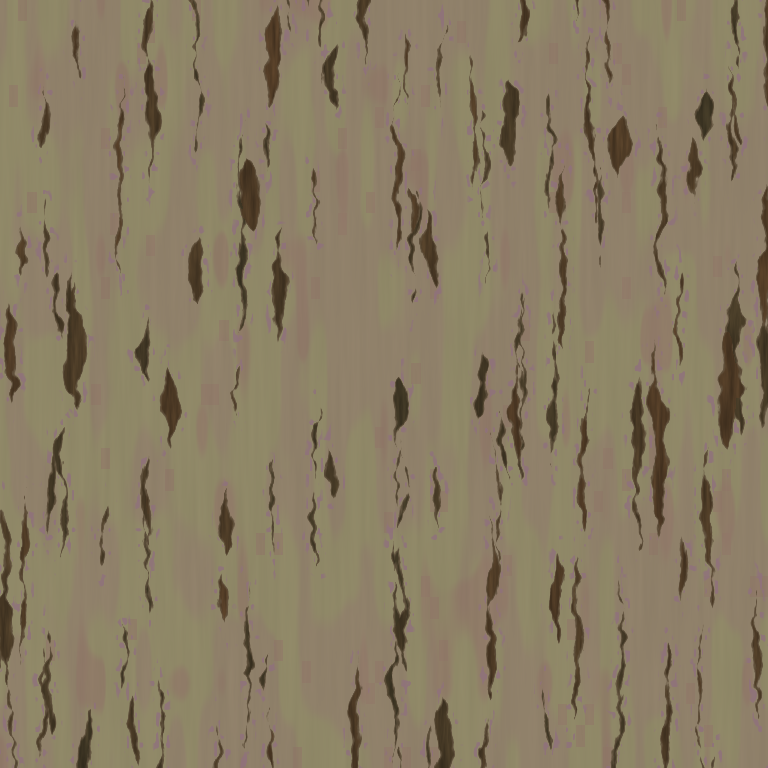
This texture is drawn by a WebGL 2 fragment shader. Its source:

```glsl
#version 300 es
precision highp float;
// Weathered tan bark with ragged, dark vertical fissures.

uniform vec2 u_resolution;
out vec4 fragColor;

const vec3 TAN = vec3(0.57, 0.51, 0.42);
const vec3 OLIVE = vec3(0.57, 0.54, 0.41);
const vec3 ROSE = vec3(0.57, 0.47, 0.41);
const vec3 MAUVE = vec3(0.56, 0.44, 0.49);
const vec3 RIM = vec3(0.39, 0.33, 0.25);
const vec3 UMBER = vec3(0.30, 0.22, 0.14);
const vec3 SOOT = vec3(0.24, 0.21, 0.14);

float hash(vec2 p) {
    vec3 q = fract(vec3(p.xyx) * 0.1031);
    q += dot(q, q.yzx + 33.33);
    return fract((q.x + q.y) * q.z);
}

float noise(vec2 p) {
    vec2 cell = floor(p);
    vec2 f = fract(p);
    f = f * f * (3.0 - 2.0 * f);
    float low = mix(hash(cell), hash(cell + vec2(1, 0)), f.x);
    float high = mix(hash(cell + vec2(0, 1)), hash(cell + vec2(1, 1)), f.x);
    return mix(low, high, f.y);
}

float fbm(vec2 p) {
    float sum = 0.0;
    float weight = 0.5;
    for (int i = 0; i < 4; i++) {
        sum += weight * noise(p);
        p = p * 2.03 + 17.0;
        weight *= 0.5;
    }
    return sum / 0.9375;
}

// Approximate signed distance to one wandering, tapered fissure.
float fissure(vec2 p, float halfWidth, float halfLength, float seed) {
    float wander = 0.014 * (noise(vec2(p.y * 20.0, seed)) - 0.5)
                 + 0.006 * (noise(vec2(p.y * 75.0, seed + 9.0)) - 0.5);
    float t = p.y / halfLength;
    float taper = pow(max(1.0 - t * t, 0.0), 0.8);
    float swell = 0.35 + 1.3 * noise(vec2(p.y * 24.0, seed + 23.0));
    float beyond = max(abs(p.y) - halfLength, 0.0);
    return abs(p.x + wander) - halfWidth * taper * swell + 0.3 * beyond;
}

// Nearest fissure in a jittered grid: x = distance, y = tint.
vec2 fissureLayer(vec2 p, vec2 cellSize, float presence, float seed) {
    vec2 home = floor(p / cellSize);
    vec2 nearest = vec2(1.0, 0.0);
    for (int j = -1; j <= 1; j++) {
        for (int i = -1; i <= 1; i++) {
            vec2 cell = home + vec2(i, j);
            vec2 key = cell + seed;
            if (hash(key + 3.0) > presence) continue;
            vec2 jitter = vec2(hash(key + 41.0), hash(key + 67.0));
            vec2 center = (cell + jitter) * cellSize;
            float girth = hash(key + 89.0);
            float halfWidth = mix(0.003, 0.012, girth * girth);
            float halfLength = mix(0.03, 0.155, pow(hash(key + 113.0), 1.6));
            float d = fissure(p - center, halfWidth, halfLength, floor(hash(key + 137.0) * 900.0));
            if (d < nearest.x) nearest = vec2(d, hash(key + 151.0));
        }
    }
    return nearest;
}

// Faint vertical fibres and blotches of the pale surface.
vec3 paleBark(vec2 p) {
    float blotch = 0.5 * noise(p * vec2(48.0, 8.0)) + 0.5 * fbm(p * vec2(11.0, 4.0));
    vec3 color = mix(TAN, OLIVE, smoothstep(0.49, 0.60, blotch));
    float blush = noise(p * vec2(38.0, 9.0) + 71.0);
    color = mix(color, ROSE, 0.7 * smoothstep(0.76, 0.88, blush));
    float flake = hash(floor(p * vec2(84.0, 36.0)) + 19.0);
    color = mix(color, ROSE, 0.6 * step(0.97, flake));
    float fibre = fbm(p * vec2(150.0, 9.0));
    return color * (0.985 + 0.05 * (fibre - 0.5));
}

// Dark interior with a lighter rim and fine lengthwise grain.
vec3 fissureColor(vec2 p, float depth, float tint) {
    float grain = fbm(p * vec2(230.0, 22.0));
    vec3 core = mix(SOOT, UMBER, tint) * (0.72 + 0.6 * grain);
    return mix(RIM, core, smoothstep(0.0, 0.0032, depth));
}

void main() {
    vec2 p = gl_FragCoord.xy / u_resolution.y;
    float pixel = 1.0 / u_resolution.y;

    // Two overlapping scatters
    vec2 first = fissureLayer(p, vec2(0.08, 0.17), 0.65, 211.0);
    vec2 second = fissureLayer(p + vec2(0.037, 0.081), vec2(0.083, 0.174), 0.62, 467.0);
    vec2 crack = first.x < second.x ? first : second;

    // Ragged edges that break up the thin tails
    float ragged = fbm(p * vec2(125.0, 52.0)) - 0.5;
    float d = crack.x + 0.009 * ragged + 0.0005;

    // Mauve specks beside the fissures
    vec3 color = paleBark(p);
    float fringe = smoothstep(0.001, 0.003, d) * (1.0 - smoothstep(0.007, 0.012, d));
    float speck = smoothstep(0.70, 0.80, noise(p * vec2(210.0, 100.0) + 31.0));
    color = mix(color, MAUVE, 0.8 * fringe * speck);

    float cover = 1.0 - smoothstep(-0.6 * pixel, 0.6 * pixel, d);
    color = mix(color, fissureColor(p, -d, crack.y), cover);
    fragColor = vec4(color, 1.0);
}
```
